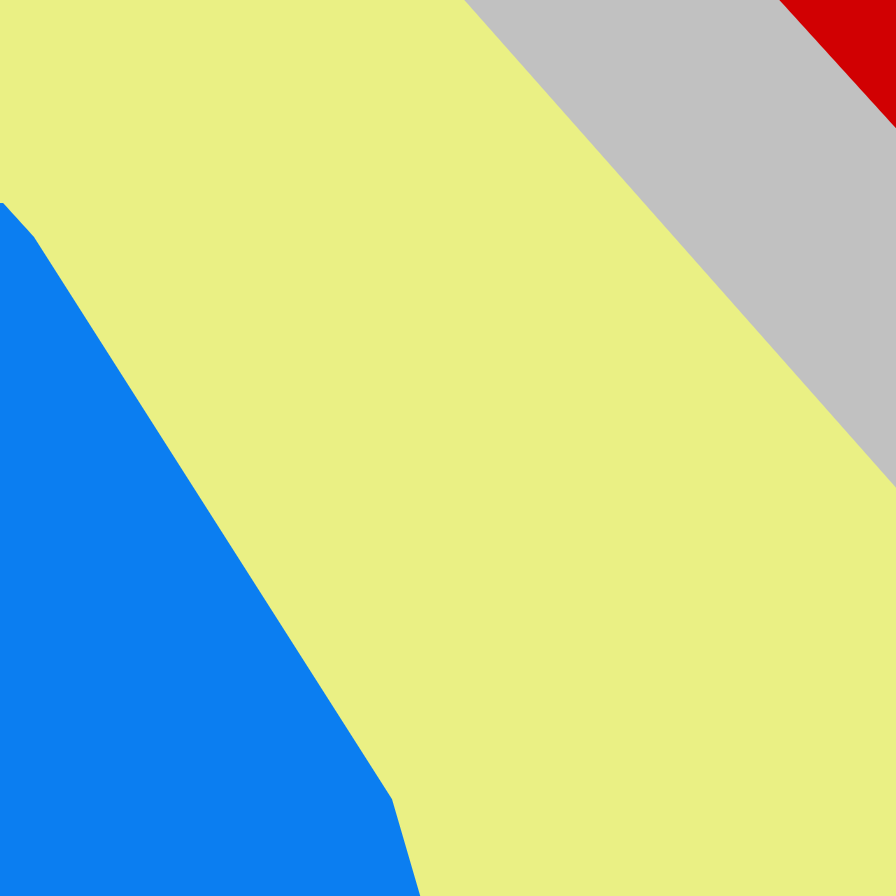
Give the GLSL for this background, as a Shadertoy shader.

```glsl
// Flat diagonal bands: a pale yellow field, a blue convex wedge at lower left,
// and a grey stripe with a red corner at upper right.
// Each shape is a half-plane, or an intersection of them, with a smooth edge.

// Signed distance to the line through a and b; negative on the right of a -> b
float lineDistance(vec2 p, vec2 a, vec2 b) {
    vec2 along = normalize(b - a);
    return dot(p - a, vec2(-along.y, along.x));
}

// Coverage of a shape, softened over about one pixel
float coverage(float distance) {
    return clamp(0.5 - distance * min(iResolution.x, iResolution.y), 0.0, 1.0);
}

void mainImage(out vec4 fragColor, in vec2 fragCoord) {
    vec2 uv = fragCoord / iResolution.xy;

    vec3 yellow = vec3(0.916, 0.941, 0.516);
    vec3 blue = vec3(0.043, 0.494, 0.945);
    vec3 grey = vec3(0.757);
    vec3 red = vec3(0.82, 0.0, 0.008);

    // Blue wedge: three slanted sides, steeper towards the bottom
    vec2 shoulder = vec2(0.0378, 0.7357);
    vec2 knee = vec2(0.4375, 0.1081);
    float wedge = lineDistance(uv, vec2(0.0035, 0.7734), shoulder);
    wedge = max(wedge, lineDistance(uv, shoulder, knee));
    wedge = max(wedge, lineDistance(uv, knee, vec2(0.4690, 0.0)));
    wedge = max(wedge, uv.y - 0.7734);

    // Grey stripe and the red corner beyond it
    float stripe = lineDistance(uv, vec2(1.0, 0.4557), vec2(0.5182, 1.0));
    float corner = lineDistance(uv, vec2(1.0, 0.8568), vec2(0.8698, 1.0));

    vec3 color = mix(yellow, blue, coverage(wedge));
    color = mix(color, grey, coverage(stripe));
    color = mix(color, red, coverage(corner));
    fragColor = vec4(color, 1.0);
}
```
